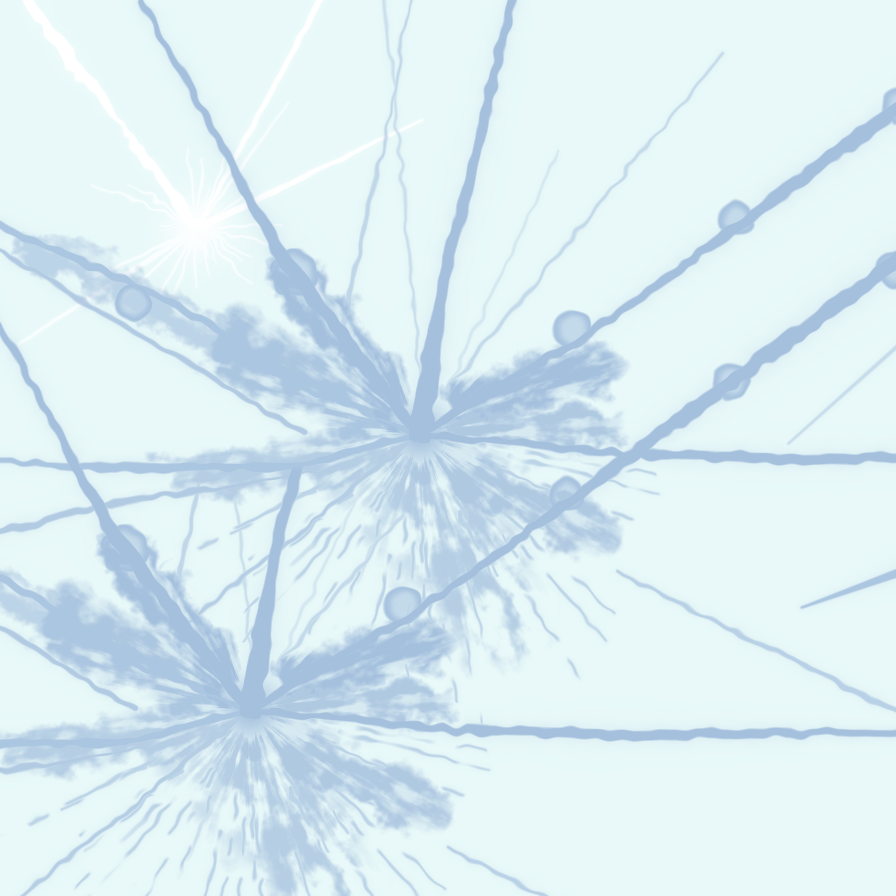
This texture is drawn by a Shadertoy shader. Its source:

```glsl
// Pale cracked glass: two blue fracture bursts and a small white starburst.
// Lengths are in thousandths of the canvas.
const vec3 GLASS = vec3(0.912, 0.976, 0.976);
const vec3 INK = vec3(0.645, 0.753, 0.868);
const vec2 UPPER_HIT = vec2(469, 516);
const vec2 LOWER_HIT = vec2(280, 208);
const vec2 STAR = vec2(221, 746);
const float EDGE = 2.2;   // edge softness
const float ROUGH = 6.0;  // wobble of crack edges
const int HAIRS = 30;
const int STAR_RAYS = 26;

float ink = 0.0;  // strongest coverage so far

float hash(vec2 p) {
    vec3 q = fract(p.xyx * 0.1031);
    q += dot(q, q.yzx + 33.33);
    return fract((q.x + q.y) * q.z);
}

float noise(vec2 p) {
    vec2 i = floor(p), f = fract(p), e = vec2(0, 1);
    f = f * f * (3.0 - 2.0 * f);
    return mix(mix(hash(i), hash(i + e.yx), f.x),
               mix(hash(i + e), hash(i + e.yy), f.x), f.y);
}

float fbm(vec2 p) {
    float sum = 0.0, amp = 0.53;
    for (int i = 0; i < 4; i++) {
        sum += amp * noise(p);
        p = mat2(1.6, 1.2, -1.2, 1.6) * p + 7.3;
        amp *= 0.5;
    }
    return sum;
}

void add(float cover) { ink = max(ink, cover); }

// Distance to the segment s.xy to s.zw, and position along it
vec2 segment(vec2 p, vec4 s) {
    vec2 d = s.zw - s.xy;
    float t = clamp(dot(p - s.xy, d) / dot(d, d), 0.0, 1.0);
    return vec2(length(p - s.xy - d * t), t);
}

// Tapered line with a faint halo
void crack(vec2 p, vec4 s, float wa, float wb, float k) {
    vec2 d = segment(p, s);
    float w = mix(wa, wb, d.y);
    float core = 1.0 - smoothstep(w - EDGE * 0.5, w + EDGE, d.x);
    add(k * max(core, 0.4 * exp(-d.x / (w + 1.0))));
}

// Bent crack through four points
void branch(vec2 p, vec4 a, vec4 b, vec4 w, float k) {
    crack(p, a, w.x, w.y, k);
    crack(p, vec4(a.zw, b.xy), w.y, w.z, k);
    crack(p, b, w.z, w.w, k);
}

// Soft body of splintered glass
void body(vec2 p, vec4 s, float h, float k) {
    add(k * (1.0 - smoothstep(h * 0.5, h * 1.15, segment(p, s).x)));
}

// Bubble with a dark rim
void bubble(vec2 p, vec2 c, float r) {
    float d = length(p - c) - r;
    add((1.0 - smoothstep(-EDGE, EDGE, d)) * mix(0.55, 0.95, smoothstep(-0.6 * r, -0.1 * r, d)));
}

void impact(vec2 p, float reach) {
    float r = length(p);
    float grain = fbm(p * 0.042);
    float streak = fbm(p / max(r, 0.1) * (11.0 + r * 0.02));
    vec2 q = p + ROUGH * (vec2(noise(p * 0.07), noise(p * 0.07 + 31.0)) - 0.5);
    vec2 w = p + 55.0 * (vec2(grain, fbm(p * 0.038 + 17.0)) - 0.5);

    // Splintered bodies
    float dense = mix(0.3, 1.0, smoothstep(0.33, 0.56, mix(grain, streak, 0.55)));
    float loose = smoothstep(0.38, 0.62, 0.5 * (streak + grain));
    body(w, vec4(-30, 30, -135, 180), 31.0, dense);
    body(w, vec4(-70, 25, -200, 90), 45.0, dense * 0.9);
    body(w, vec4(-180, 85, -420, 203), 23.0, dense * 0.65);
    body(w, vec4(55, 35, 190, 75), 35.0, dense);
    body(w, vec4(40, 5, 210, 5), 26.0, dense * 0.85);
    body(w, vec4(-50, -25, -270, -50), 28.0, dense * 0.75);
    body(w, vec4(20, -30, 190, -105), 33.0, dense * 0.85);
    body(w, vec4(0, -30, 90, -200), 65.0, loose * 0.75);
    body(w, vec4(-50, -30, 20, -130), 60.0, loose * 0.45);
    add(0.95 * exp(-r * r / 1200.0));

    // Main cracks
    branch(q, vec4(0, 0, -150, 190), vec4(-215, 309, -312, 484), vec4(6, 8, 4, 3), 1.0);
    branch(q, vec4(0, 0, -140, 55), vec4(-273, 146, -520, 253), vec4(4, 3, 4, 4), 0.9);
    crack(q, vec4(-130, 0, -490, 217), 3.0, 2.0, 0.8);
    branch(q, vec4(0, 0, 182, 107), vec4(352, 230, 740, 515), vec4(5, 4, 6, 9), 1.0);
    branch(q, vec4(0, 0, 234, -23), vec4(400, -28, 760, -25), vec4(4, 4, 6, 3), 1.0);
    branch(q, vec4(0, 0, -140, -36), vec4(-310, -40, -500, -30), vec4(4, 4, 5, 2), 0.9);
    branch(q, vec4(-100, -40, -200, -56), vec4(-330, -75, -490, -115), vec4(1, 2, 3, 4), 0.8);
    crack(q, vec4(0, 0, -270, -220), 3.0, 1.5, 0.75);
    crack(q, vec4(220, -154, 560, -325), 1.5, 3.0, 0.7);

    // Rising cracks, cut short by reach
    float rise = 1.0 - smoothstep(reach - 30.0, reach, r);
    branch(q, vec4(0, 0, 26, 170), vec4(52, 270, 106, 500), vec4(13, 6, 6, 4), rise);
    branch(q, vec4(-90, 100, -55, 263), vec4(-33, 360, -10, 500), vec4(3, 2, 1, 1), rise * 0.6);
    crack(q, vec4(0, 60, -40, 500), 1.5, 1.0, rise * 0.45);
    crack(q, vec4(30, 50, 155, 315), 1.5, 1.0, rise * 0.3);
    crack(q, vec4(30, 50, 338, 425), 1.8, 1.0, rise * 0.55);

    // Bubbles along the right crack and on the left
    for (float d = 205.0; d < 900.0; d += 222.0) bubble(q, d * vec2(0.825, 0.565), 21.0);
    bubble(q, vec2(-140, 180), 27.0);
    bubble(q, vec2(-320, 147), 21.0);

    // Broken hairlines fanning below the hit
    for (int i = 0; i < HAIRS; i++) {
        float seed = float(i);
        float a = -2.75 + 2.6 * (seed + hash(vec2(seed, 1))) / float(HAIRS);
        float start = 20.0 + 120.0 * hash(vec2(seed, 2));
        float end = start + 60.0 + 190.0 * hash(vec2(seed, 3));
        float gaps = smoothstep(0.25, 0.6, noise(vec2(r * 0.045, seed * 9.0)));
        vec4 ray = vec2(cos(a), sin(a)).xyxy * vec4(start, start, end, end);
        crack(q, ray, 2.0, 0.9, gaps * 0.65);
    }
}

void starburst(vec2 p) {
    vec2 q = p + ROUGH * (noise(p * 0.08) - 0.5);
    add(exp(-dot(p, p) / 1200.0) * smoothstep(0.05, 0.45, fbm(p * 0.08)));
    branch(q, vec4(0, 0, -90, 120), vec4(-145, 190, -200, 270), vec4(7, 3, 8, 6), 1.0);
    crack(q, vec4(0, 0, 140, 260), 2.0, 3.0, 1.0);
    crack(q, vec4(0, 0, 250, 120), 4.0, 1.0, 1.0);
    crack(q, vec4(0, 0, -200, -130), 3.0, 1.0, 0.8);
    for (int i = 0; i < STAR_RAYS; i++) {
        float a = 6.2832 * (float(i) + hash(vec2(i, 8))) / float(STAR_RAYS);
        float span = 40.0 + 130.0 * pow(hash(vec2(i, 9)), 2.0);
        crack(q, vec4(0, 0, span * cos(a), span * sin(a)), 2.0, 0.3, 0.8);
    }
}

void mainImage(out vec4 fragColor, in vec2 fragCoord) {
    vec2 p = 1000.0 * fragCoord / iResolution.xy;
    ink = 0.0;
    starburst(p - STAR);
    vec3 color = mix(GLASS, vec3(1), ink);
    ink = 0.0;
    impact(p - UPPER_HIT, 750.0);
    impact(p - LOWER_HIT, 300.0);
    // Stray splinters at the right
    crack(p, vec4(895, 322, 1020, 367), 1.0, 5.0, 0.9);
    crack(p, vec4(880, 505, 1020, 630), 1.0, 2.0, 0.5);
    fragColor = vec4(mix(color, INK, ink), 1);
}
```
